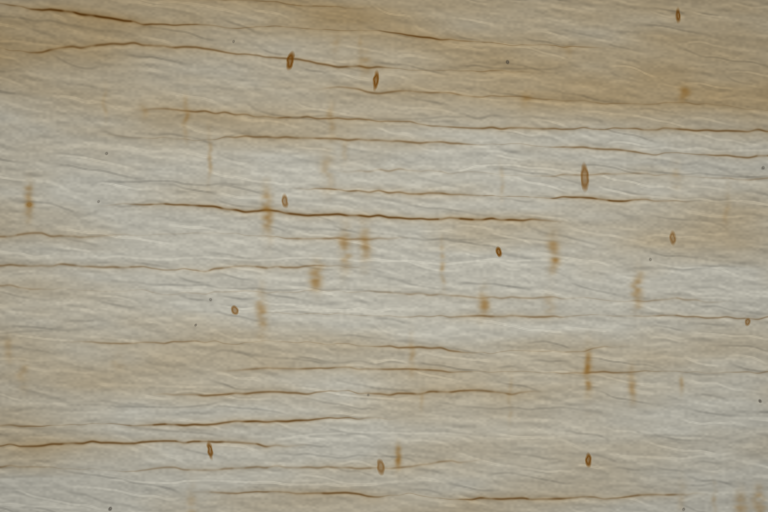
Give the GLSL for this texture, as a WebGL 1 fragment shader.

```glsl
precision highp float;
// Pale weathered wood with fine brown horizontal cracks, rust smears and small knots.
uniform vec2 u_resolution;

const vec3 PALE = vec3(0.704, 0.692, 0.642);
const vec3 TAN = vec3(0.625, 0.545, 0.405);
const vec3 RUST = vec3(0.540, 0.375, 0.140);
const vec3 CRACK = vec3(0.320, 0.190, 0.040);
const vec3 KNOT = vec3(0.430, 0.250, 0.040);
const vec3 SPECK = vec3(0.270, 0.250, 0.220);

float hash(vec2 p) {
  vec3 q = fract(vec3(p.xyx) * 0.1031);
  q += dot(q, q.yzx + 33.33);
  return fract((q.x + q.y) * q.z);
}
float noise(vec2 p) {
  vec2 i = floor(p), f = fract(p);
  f = f * f * (3.0 - 2.0 * f);
  float low = mix(hash(i), hash(i + vec2(1.0, 0.0)), f.x);
  float high = mix(hash(i + vec2(0.0, 1.0)), hash(i + 1.0), f.x);
  return mix(low, high, f.y);
}
float fbm(vec2 p) {
  float sum = 0.0, gain = 0.5;
  for (int i = 0; i < 4; i++) {
    sum += gain * noise(p);
    p = p * 2.03 + 17.3;
    gain *= 0.5;
  }
  return sum;
}
float bell(float d, float width) { return exp(-d * d / (width * width)); }
vec2 scatter(float id, float seed, float aspect) {
  return vec2(hash(vec2(id, seed)) * aspect, hash(vec2(id, seed + 2.0)));
}

// Surface height: long folds, sharp ledges and short slanted wrinkles.
float relief(vec2 p) {
  p.y += 0.014 * noise(p * vec2(6.0, 9.0)) + 0.007 * noise(p * vec2(30.0, 35.0));
  float ledge = smoothstep(0.46, 0.54, noise(p * vec2(3.0, 21.0) + 7.0));
  float flake = smoothstep(0.4, 0.6, noise(vec2(p.x * 13.0, p.y * 52.0 + p.x * 7.0)));
  float wrinkle = noise(vec2(p.x * 34.0, p.y * 110.0 + p.x * 14.0) + 80.0);
  return fbm(p * vec2(2.5, 26.0) + 40.0) + 0.25 * ledge + 0.28 * flake + 0.4 * wrinkle;
}

// Crack layers: x = dark core, y = brown halo, z = pale lower lip.
vec3 cracks(vec2 p, float pixel) {
  vec3 sum = vec3(0.0);
  p.y += 0.005 * (noise(p * vec2(50.0, 9.0)) - 0.5);
  for (int i = 0; i < 20; i++) {
    float id = float(i);
    float start = hash(vec2(id, 3.0)) * 1.3 - 0.6;
    float stop = start + 0.8 + 0.9 * hash(vec2(id, 5.0));
    float level = (id + 0.2 + 0.6 * hash(vec2(id, 7.0))) / 20.0;
    float wave = 0.026 * noise(vec2(p.x * 3.0, id * 9.1)) + 0.009 * noise(vec2(p.x * 15.0, id * 5.3));
    float d = p.y - level - wave + 0.017;
    float ends = smoothstep(start, start + 0.15, p.x) * (1.0 - smoothstep(stop - 0.15, stop, p.x));
    float vary = 0.2 + 0.8 * smoothstep(0.2, 0.65, noise(vec2(p.x * 6.0, id * 3.7)));
    float broken = 0.4 + 0.6 * smoothstep(0.2, 0.6, noise(vec2(p.x * 45.0, id * 2.9)));
    float depth = ends * (0.25 + 0.75 * hash(vec2(id, 11.0)));
    float width = max(0.0012 + 0.0013 * vary, 0.5 * pixel);
    sum += depth * vec3(vary * broken * bell(d, width), vary * exp(-abs(d) / 0.007), bell(d + 0.006, 0.003));
  }
  return min(sum, 1.0);
}

// Soft upright smears, broken up by the grain.
float smears(vec2 p, float aspect) {
  float sum = 0.0;
  p.x += 0.007 * (noise(p * vec2(9.0, 45.0)) - 0.5);
  for (int i = 0; i < 44; i++) {
    float id = float(i);
    vec2 d = p - scatter(id, 21.0, aspect);
    float amount = 0.12 + 0.5 * pow(hash(vec2(id, 27.0)), 2.0);
    float width = 0.004 + 0.008 * hash(vec2(id, 25.0));
    sum += amount * bell(d.x, width) * bell(d.y, 0.012 + 0.035 * hash(vec2(id, 29.0)));
  }
  return min(sum * (0.2 + 1.5 * noise(p * vec2(60.0, 120.0))), 0.75);
}

// Oval marks of a given radius and height ratio: a dark rim around a lighter heart.
float ovals(vec2 p, float seed, float aspect, float pixel, float radius, float tall) {
  float sum = 0.0;
  p += 0.4 * radius * (vec2(noise(p * 130.0), noise(p * 110.0 + 9.0)) - 0.5);
  for (int i = 0; i < 12; i++) {
    float id = float(i);
    vec2 d = p - scatter(id, seed, aspect);
    d.x -= d.y * 0.4 * (hash(vec2(id, seed + 4.0)) - 0.5);
    float size = radius * (0.6 + 0.7 * hash(vec2(id, seed + 6.0)));
    float edge = length(d / vec2(1.0, mix(1.0, tall, hash(vec2(id, seed + 8.0))))) - size;
    float body = 1.0 - smoothstep(-pixel, 1.5 * pixel, edge);
    float heart = 1.0 - smoothstep(-0.8 * size, -0.2 * size, edge);
    sum = max(sum, body * (1.0 - 0.35 * heart) * (0.55 + 0.4 * hash(vec2(id, seed + 10.0))));
  }
  return sum;
}

void main() {
  vec2 p = gl_FragCoord.xy / u_resolution.y;
  float aspect = u_resolution.x / u_resolution.y, pixel = 1.0 / u_resolution.y;
  // The grain tilts down to the right towards the top.
  vec2 grain = p + vec2(0.0, 0.07 * p.y * p.y * (p.x - 0.5 * aspect));
  // Warm stain over the pale ground.
  float warmth = 0.55 * smoothstep(0.4, 1.0, p.y) + 1.7 * (fbm(grain * vec2(2.0, 7.0)) - 0.47);
  vec3 color = mix(PALE, TAN, clamp(warmth, 0.0, 1.0));
  // Light from above on the folds, then fine tooth.
  float slope = relief(grain + vec2(0.0, 0.002)) - relief(grain - vec2(0.0, 0.002));
  color *= 1.0 - clamp(0.33 * slope, -0.08, 0.16);
  color *= 1.0 + 0.07 * (noise(p * vec2(150.0, 230.0)) - 0.5);
  vec3 crack = cracks(grain, pixel);
  color = mix(color * (1.0 + 0.04 * crack.z), RUST, 0.36 * crack.y);
  color = mix(color, CRACK, 0.85 * crack.x);
  color = mix(color, RUST, smears(p, aspect));
  color = mix(color, KNOT, ovals(p, 41.0, aspect, pixel, 0.0055, 3.5));
  color = mix(color, SPECK, 0.8 * ovals(p, 61.0, aspect, pixel, 0.0022, 1.2));
  vec2 off = p / vec2(aspect, 1.0) - 0.5;
  gl_FragColor = vec4(color * (1.02 - 0.26 * dot(off, off)), 1.0);
}
```
